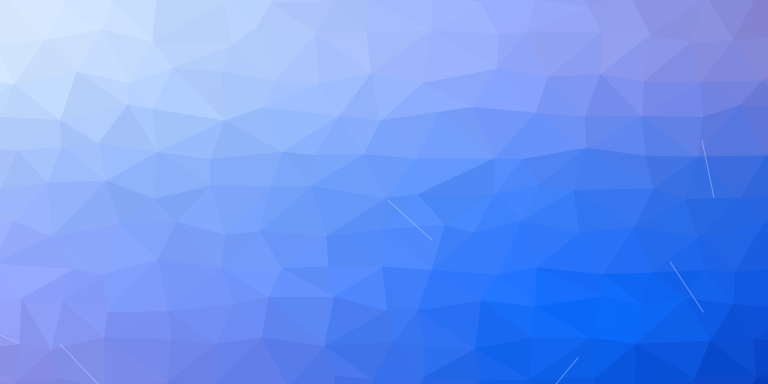
A WebGL 2 fragment shader for this background:

```glsl
#version 300 es
precision highp float;

uniform vec2 u_resolution;
out vec4 fragColor;

const vec2 CELL = vec2(0.138, 0.1);
const vec2 GRID_ORIGIN = vec2(0.019, 0.005);
const vec2 JITTER = vec2(0.62, 0.5);
const float FACET_CONTRAST = 0.03;
const vec3 SEAM_COLOR = vec3(0.76, 0.83, 1.0);

float hash(vec2 p) {
    vec3 q = fract(p.xyx * vec3(0.1031, 0.1030, 0.0973));
    q += dot(q, q.yzx + 33.33);
    return fract((q.x + q.y) * q.z);
}

float ramp(float start, float end, float t) {
    return clamp((t - start) / (end - start), 0.0, 1.0);
}

// Four evenly spaced colours from left to right
vec3 band(vec3 a, vec3 b, vec3 c, vec3 d, float x) {
    vec3 color = mix(a, b, ramp(0.0, 0.333, x));
    color = mix(color, c, ramp(0.333, 0.667, x));
    return mix(color, d, ramp(0.667, 1.0, x));
}

// Smooth colour field, pale at the upper left and deep at the lower right
vec3 gradient(vec2 p) {
    float x = p.x * 0.5;
    float depth = 1.0 - p.y;
    vec3 top = band(vec3(0.85, 0.92, 1.0), vec3(0.71, 0.81, 0.99),
                    vec3(0.59, 0.67, 0.99), vec3(0.52, 0.52, 0.83), x);
    vec3 upper = band(vec3(0.74, 0.84, 0.99), vec3(0.63, 0.76, 0.99),
                      vec3(0.48, 0.61, 0.99), vec3(0.40, 0.47, 0.85), x);
    vec3 middle = band(vec3(0.61, 0.72, 0.98), vec3(0.47, 0.64, 0.97),
                       vec3(0.27, 0.52, 0.98), vec3(0.16, 0.39, 0.86), x);
    vec3 lower = band(vec3(0.58, 0.65, 1.0), vec3(0.43, 0.58, 0.98),
                      vec3(0.14, 0.45, 1.0), vec3(0.06, 0.34, 0.88), x);
    vec3 bottom = band(vec3(0.54, 0.55, 0.88), vec3(0.38, 0.48, 0.90),
                       vec3(0.06, 0.37, 0.90), vec3(0.03, 0.25, 0.75), x);
    vec3 color = mix(top, upper, ramp(0.12, 0.29, depth));
    color = mix(color, middle, ramp(0.29, 0.5, depth));
    color = mix(color, lower, ramp(0.5, 0.75, depth));
    color = mix(color, bottom, ramp(0.75, 1.0, depth));

    // Vivid blue glow
    vec2 offset = (p - vec2(1.58, 0.17)) / vec2(0.22, 0.12);
    return mix(color, vec3(0.0, 0.42, 1.0), 0.65 * exp(-dot(offset, offset)));
}

// Jittered lattice corner
vec2 corner(vec2 id) {
    vec2 shift = vec2(hash(id + 17.0), hash(id + 71.0)) - 0.5;
    return GRID_ORIGIN + (id + shift * JITTER) * CELL;
}

// Signed distance to the left side of an edge
float edgeSide(vec2 p, vec2 a, vec2 b) {
    vec2 dir = normalize(b - a);
    return dot(p - a, vec2(-dir.y, dir.x));
}

// Flat facet colour in rgb, premultiplied by its coverage in alpha
vec4 facet(vec2 p, vec2 a, vec2 b, vec2 c, float pixel) {
    float inside = min(edgeSide(p, a, b), min(edgeSide(p, b, c), edgeSide(p, c, a)));
    float coverage = clamp(inside / pixel + 0.5, 0.0, 1.0);
    vec2 center = (a + b + c) / 3.0;
    float shade = (hash(floor(center * 900.0)) - 0.5) * FACET_CONTRAST;
    return vec4(gradient(center) + shade, 1.0) * coverage;
}

// Two triangles per cell, split along the shorter diagonal
vec4 cellFacets(vec2 p, vec2 id, float pixel) {
    vec2 a = corner(id);
    vec2 b = corner(id + vec2(1.0, 0.0));
    vec2 c = corner(id + vec2(1.0, 1.0));
    vec2 d = corner(id + vec2(0.0, 1.0));
    if (distance(a, c) < distance(b, d)) {
        return facet(p, a, b, c, pixel) + facet(p, a, c, d, pixel);
    }
    return facet(p, a, b, d, pixel) + facet(p, b, c, d, pixel);
}

float seam(vec2 p, vec2 a, vec2 b, float pixel) {
    vec2 along = b - a;
    float t = clamp(dot(p - a, along) / dot(along, along), 0.0, 1.0);
    float dist = distance(p, a + along * t);
    return 1.0 - smoothstep(0.0, 0.0012 + pixel * 0.7, dist);
}

void main() {
    vec2 p = gl_FragCoord.xy / u_resolution * vec2(2.0, 1.0);
    float pixel = 1.0 / u_resolution.y;

    // Low-poly mesh, blended by coverage
    vec2 home = floor((p - GRID_ORIGIN) / CELL);
    vec4 mesh = vec4(gradient(p), 1.0) * 0.001;
    for (int y = -1; y <= 1; y++) {
        for (int x = -1; x <= 1; x++) {
            mesh += cellFacets(p, home + vec2(x, y), pixel);
        }
    }
    vec3 color = mesh.rgb / mesh.a;

    // Fine bright seams
    float line = seam(p, vec2(1.010, 0.479), vec2(1.125, 0.375), pixel);
    line = max(line, seam(p, vec2(1.745, 0.318), vec2(1.831, 0.188), pixel));
    line = max(line, seam(p, vec2(1.828, 0.635), vec2(1.859, 0.487), pixel));
    line = max(line, seam(p, vec2(0.156, 0.104), vec2(0.255, 0.0), pixel));
    line = max(line, seam(p, vec2(1.448, 0.0), vec2(1.505, 0.068), pixel));
    line = max(line, seam(p, vec2(0.0, 0.128), vec2(0.047, 0.107), pixel));
    fragColor = vec4(mix(color, SEAM_COLOR, line * 0.4), 1.0);
}
```
